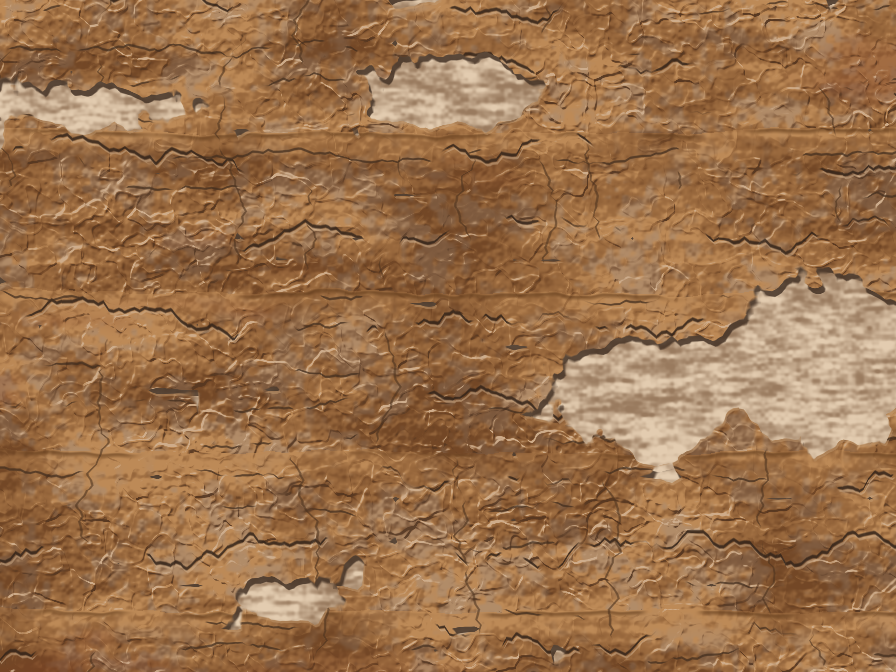
Write a WebGL 2 fragment shader that draws this texture.

```glsl
#version 300 es
precision highp float;
// Weathered brown paint flaking off horizontal boards.
// Soft Voronoi flakes form a relief lit from the upper left; jagged ellipses
// expose pale grained wood, with cast shadows, cracks and board seams on top.
uniform vec2 u_resolution;
out vec4 fragColor;

const vec2 LIGHT = vec2(-0.45, 0.89);
const float BOARD = 0.239;
const float FIRST_SEAM = 0.088;

float hash(vec2 p) {
  return fract(sin(dot(p, vec2(127.1, 311.7))) * 43758.5453);
}

vec2 hash2(vec2 p) {
  return vec2(hash(p), hash(p + 41.3));
}

float lattice(vec2 cell, vec2 f) {
  float low = mix(hash(cell), hash(cell + vec2(1, 0)), f.x);
  float high = mix(hash(cell + vec2(0, 1)), hash(cell + vec2(1, 1)), f.x);
  return mix(low, high, f.y);
}

float noise(vec2 p) {
  vec2 f = fract(p);
  return lattice(floor(p), f * f * (3.0 - 2.0 * f));
}

// Unsmoothed noise: its kinks give broken, angular outlines.
float jagged(vec2 p) {
  return lattice(floor(p), fract(p));
}

float fbm(vec2 p) {
  float sum = 0.0, amp = 0.53;
  for (int i = 0; i < 4; i++) {
    sum += amp * noise(p);
    p = p * 2.07 + 13.7;
    amp *= 0.5;
  }
  return sum;
}

// Height of tilted flakes, blended softly where they meet.
float flakes(vec2 p) {
  vec2 base = floor(p);
  float sum = 0.0, total = 1e-20;
  for (int j = -1; j <= 1; j++)
    for (int i = -1; i <= 1; i++) {
      vec2 cell = base + vec2(i, j);
      vec2 d = cell + hash2(cell) - p;
      float weight = exp(-38.0 * dot(d, d));
      float height = hash(cell + 7.7) + dot(d, hash2(cell + 19.1) - 0.5);
      sum += weight * height;
      total += weight;
    }
  return sum / total;
}

float relief(vec2 p) {
  vec2 warp = vec2(noise(p * 29.0), noise(p * 29.0 + 31.0)) - 0.5;
  vec2 q = p + 0.03 * warp + 0.008 * vec2(noise(p * 90.0), noise(p * 90.0 + 5.0));
  float ridge = 1.0 - abs(2.0 * noise(q * vec2(36.0, 48.0)) - 1.0);
  return 0.42 * flakes(q * vec2(13.0, 17.0)) + 0.42 * flakes(q * vec2(31.0, 39.0) + 5.0)
       + 0.3 * pow(ridge, 5.0) + 0.32 * noise(p * 105.0) + 0.2 * noise(p * 190.0);
}

// Signed distance to the bare patches, negative on exposed wood.
float bareWood(vec2 p, float aspect) {
  float d = 1.0;
  for (int k = 0; k < 5; k++) {
    float i = float(k);
    float along = fract(0.09 + 0.41 * i);
    float row = floor(2.1 + 1.85 * cos(1.05 * i));
    vec2 size = vec2(mix(0.06, 0.15, min(row, 1.0)), mix(0.02, 0.037, min(row, 1.0)) + 0.13 * pow(along, 3.0));
    vec2 center = vec2(along * aspect, FIRST_SEAM + row * BOARD + size.y);
    d = min(d, (length((p - center) / size) - 1.0) * size.y);
  }
  float jag = 0.045 * (jagged(p * 19.0) - 0.5) + 0.03 * (jagged(p * 47.0) - 0.5)
            + 0.008 * (jagged(p * 120.0) - 0.5);
  float chips = 0.14 * (0.93 - jagged(p * vec2(17.0, 31.0) + 3.0));
  return min(d + jag, chips + 0.4 * jag);
}

// Short broken cracks in strips, tapering at their ends; returns coverage.
float cracks(vec2 p, float spacing, float width, float sparse) {
  float row = floor(p.y / spacing);
  float path = 0.5 + 0.5 * (jagged(vec2(p.x * 11.0, row)) - 0.5)
             + 0.2 * (jagged(vec2(p.x * 43.0, row + 9.0)) - 0.5)
             + 0.08 * (jagged(vec2(p.x * 130.0, row + 4.0)) - 0.5);
  float gate = 0.7 * noise(vec2(p.x * 7.0, row + 50.0)) + 0.3 * noise(vec2(p.x * 38.0, row + 70.0));
  float taper = smoothstep(sparse, sparse + 0.2, gate);
  float dist = abs(fract(p.y / spacing) - path) * spacing;
  return smoothstep(0.0, 0.35, taper) * (1.0 - smoothstep(0.2, 1.0, dist / (width * (0.45 + 0.55 * taper))));
}

vec3 woodColor(vec2 p) {
  vec2 q = p + vec2(0.0, 0.006 * noise(p * 22.0));
  float grain = 0.45 * noise(q * vec2(26.0, 135.0)) + 0.3 * noise(q * vec2(75.0, 190.0));
  grain += 0.25 * noise(p * 170.0) + 0.5 * (fbm(p * 14.0) - 0.5);
  return mix(vec3(0.60, 0.48, 0.37), vec3(0.89, 0.80, 0.69), smoothstep(0.1, 0.8, grain));
}

vec3 paintColor(vec2 p) {
  float wobble = 0.014 * (noise(p * vec2(6.0, 2.0)) - 0.5) + 0.006 * (noise(p * vec2(40.0, 9.0)) - 0.5);
  float v = fract((p.y - FIRST_SEAM + wobble) / BOARD);
  float golden = smoothstep(0.72, 0.97, v);
  float rough = mix(0.65, 1.2, smoothstep(0.3, 0.65, fbm(p * 6.0))) * (1.0 - 0.5 * golden);
  float lit = rough * (relief(p) - relief(p + 0.0035 * LIGHT));
  float streak = noise(p * vec2(9.0, 110.0)) - 0.5;
  float speckle = noise(p * 150.0 + 60.0) - 0.5;
  float tone = 0.54 + 1.4 * (fbm(p * vec2(6.0, 12.0)) - 0.5) + 0.35 * streak + 0.35 * speckle
             + 1.5 * lit + 0.14 * golden;
  vec3 color = mix(vec3(0.45, 0.28, 0.15), vec3(0.60, 0.41, 0.24), smoothstep(0.0, 0.55, tone));
  color = mix(color, vec3(0.74, 0.54, 0.34), smoothstep(0.5, 0.95, tone));
  // Grey dust, red stains, lit wrinkles and their shadows.
  float grit = 0.6 * fbm(p * 19.0 + 8.0) + 0.4 * noise(p * 85.0 + 17.0);
  float dust = smoothstep(0.46, 0.68, grit) * (1.0 - 0.8 * golden);
  color = mix(color, mix(vec3(0.50, 0.37, 0.27), vec3(0.68, 0.55, 0.43), smoothstep(0.3, 0.8, tone)), 0.75 * dust);
  color = mix(color, vec3(0.47, 0.24, 0.13), 0.4 * smoothstep(0.6, 0.8, fbm(p * vec2(3.0, 8.0) + 21.0)));
  color = mix(color, vec3(0.83, 0.71, 0.59), 0.8 * smoothstep(0.12, 0.38, lit));
  color = mix(color, vec3(0.29, 0.19, 0.12), 0.65 * smoothstep(0.12, 0.4, -lit));
  float seam = smoothstep(0.955, 0.985, v) * (1.0 - smoothstep(0.985, 1.0, v));
  return mix(color, vec3(0.40, 0.25, 0.12), 0.6 * seam * smoothstep(0.35, 0.65, noise(p * 13.0)));
}

void main() {
  vec2 p = gl_FragCoord.xy / u_resolution.y;
  float aspect = u_resolution.x / u_resolution.y;
  float soft = max(0.0014, 0.6 / u_resolution.y);
  float bare = 1.0 - smoothstep(-soft, soft, bareWood(p, aspect));
  float shadow = smoothstep(-soft, 2.0 * soft, bareWood(p + 0.010 * LIGHT, aspect));
  float rim = 1.0 - smoothstep(-soft, soft, bareWood(p + 0.004 * LIGHT, aspect));

  vec3 paint = mix(paintColor(p), vec3(0.76, 0.60, 0.43), 0.5 * rim);
  vec2 below = p + 0.005 * LIGHT;
  paint = mix(paint, vec3(0.82, 0.69, 0.55), 0.5 * cracks(below, 0.118, 0.0035, 0.56));
  paint = mix(paint, vec3(0.20, 0.14, 0.10), 0.85 * cracks(p, 0.118, 0.0042, 0.56));
  paint = mix(paint, vec3(0.26, 0.18, 0.12), 0.75 * cracks(p + 0.37, 0.053, 0.003, 0.63));
  paint = mix(paint, vec3(0.30, 0.20, 0.12), 0.6 * cracks(p.yx + 0.03, 0.11, 0.003, 0.62));

  vec3 wood = mix(woodColor(p), vec3(0.26, 0.19, 0.14), 0.85 * shadow);
  fragColor = vec4(mix(paint, wood, bare), 1.0);
}
```
